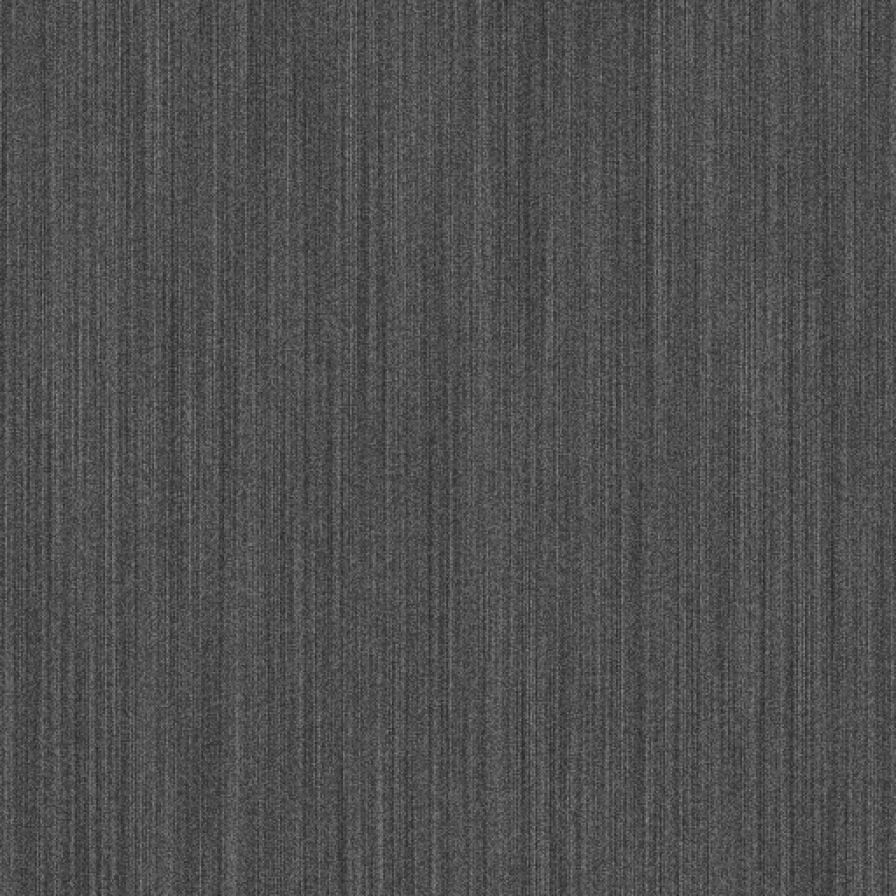
Reproduce this texture procedurally as a Shadertoy shader.

```glsl
// Dark grey brushed cloth: hair-thin vertical streaks under a dense, sharp grain.

const float FIBRES = 512.0; // fibres and grains across the canvas

// Integer hash of a lattice cell, giving a unit gradient
vec2 cellGradient(ivec2 cell) {
    uint h = uint(cell.x) * 1597334677u ^ uint(cell.y) * 3812015801u;
    h = (h ^ (h >> 16)) * 2146121005u;
    h = (h ^ (h >> 15)) * 2221713035u;
    h ^= h >> 16;
    float angle = 6.2832 * float(h & 65535u) / 65536.0;
    return vec2(cos(angle), sin(angle));
}

float gradientNoise(vec2 p) {
    ivec2 cell = ivec2(floor(p));
    vec2 f = fract(p);
    vec2 fade = f * f * f * (f * (f * 6.0 - 15.0) + 10.0);
    float a = dot(cellGradient(cell), f);
    float b = dot(cellGradient(cell + ivec2(1, 0)), f - vec2(1, 0));
    float c = dot(cellGradient(cell + ivec2(0, 1)), f - vec2(0, 1));
    float d = dot(cellGradient(cell + ivec2(1, 1)), f - vec2(1, 1));
    return mix(mix(a, b, fade.x), mix(c, d, fade.x), fade.y);
}

// One fibre: its own slice of noise, drawn out along the height
float fibre(float column, float y) {
    float longPart  = gradientNoise(vec2(column * 17.618, y * 1.4 + column * 0.37));
    float shortPart = gradientNoise(vec2(column * 13.755 + 0.4, y * 5.0 - column * 0.71));
    return 0.42 * longPart + 0.28 * shortPart;
}

// One grain: widely spaced noise samples, so neighbours are unrelated
float grain(vec2 cell) {
    return 0.72 * gradientNoise(mat2(17.618, 9.413, 5.327, 23.755) * cell + 0.37);
}

void mainImage(out vec4 fragColor, in vec2 fragCoord) {
    vec2 p = fragCoord / iResolution.y;

    // Blend neighbouring cells over one pixel at their borders
    vec2 q = p * FIBRES - 0.5;
    vec2 cell = floor(q);
    vec2 edge = clamp((fract(q) - 0.5) * iResolution.y / FIBRES + 0.5, 0.0, 1.0);

    float streak = mix(fibre(cell.x, p.y), fibre(cell.x + 1.0, p.y), edge.x);
    float speckle = mix(
        mix(grain(cell), grain(cell + vec2(1, 0)), edge.x),
        mix(grain(cell + vec2(0, 1)), grain(cell + vec2(1, 1)), edge.x),
        edge.y);

    // Faint wide bands
    float bands = 0.06 * gradientNoise(p * vec2(64.0, 1.7) + vec2(4100.0, 93.4))
                + 0.04 * gradientNoise(p * vec2(15.0, 1.2) + vec2(5200.0, 54.7));

    // A slight curve keeps the highlights wider than the shadows
    float tone = streak + speckle + bands;
    float grey = 0.307 + 0.31 * tone + 0.09 * tone * tone;
    fragColor = vec4(vec3(clamp(grey, 0.0, 1.0)), 1.0);
}
```
